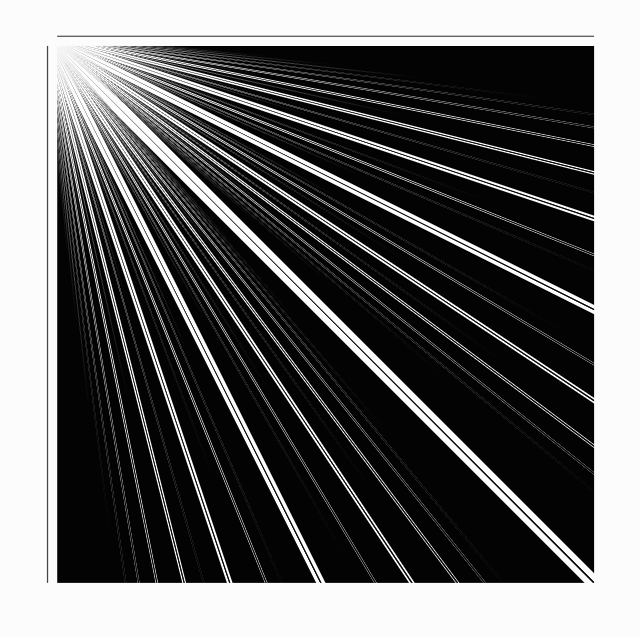
Write a WebGL 1 fragment shader that draws this background.

```glsl
precision highp float;
// White twin rays fan out from the upper left corner of a black square.
// Each ray has a rational slope p/q; it thins as q grows, and a dark core
// splits it in two. The square sits on white with two thin axis lines.

uniform vec2 u_resolution;

const float CELL = 0.01503;               // grid unit as a share of the height
const vec2 ORIGIN = vec2(0.0745, 0.9431); // where all rays meet
const float FIELD_START = 1.0;            // square limits in grid units
const float FIELD_END = 57.0;
const float CORE_SPREAD = 0.0009;         // core half-width per unit of radius
const int MAX_DENOMINATOR = 24;
const vec3 INK = vec3(0.012);
const vec3 PAPER = vec3(0.99);

// Share of a pixel covered by a line of the given half-width.
float lineCover(float dist, float halfWidth, float pixel) {
  float low = dist - 0.5 * pixel;
  float high = dist + 0.5 * pixel;
  return (clamp(halfWidth, low, high) - clamp(-halfWidth, low, high)) / pixel;
}

// Smooth mask of the interval from a to b.
float span(float v, float a, float b, float pixel) {
  return clamp((v - a) / pixel + 0.5, 0.0, 1.0)
       * clamp((b - v) / pixel + 0.5, 0.0, 1.0);
}

// Brightness of the ray fan at a point measured from the origin.
float rayFan(vec2 pos, float pixel) {
  float along = max(pos.x, pos.y);        // mirror across the diagonal
  float across = min(pos.x, pos.y);
  float slope = across / max(along, 0.001);
  float core = CORE_SPREAD * length(pos);
  float light = 0.0;
  float dark = 0.0;
  for (int i = 1; i <= MAX_DENOMINATOR; i++) {
    float q = float(i);
    float p = floor(q * slope + 0.5);     // nearest fraction p/q
    float norm = length(vec2(p, q));
    float dist = abs(q * across - p * along) / norm;
    float halfWidth = 1.0 / (norm * (1.0 + (q - 1.0) * (q - 1.0) / 30.0));
    float coreCover = lineCover(dist, core, pixel);
    light = max(light, lineCover(dist, halfWidth, pixel) - coreCover);
    if (i < 9) dark = max(dark, coreCover);
  }
  return light * (1.0 - dark);
}

// Thin axis line that runs beside the square.
float axisLine(float offset, float along, float pixel) {
  return 0.75 * lineCover(abs(offset), 0.06, max(pixel, 0.12))
       * span(along, FIELD_START, FIELD_END, pixel);
}

void main() {
  vec2 uv = gl_FragCoord.xy / u_resolution.y;
  vec2 pos = vec2(uv.x - ORIGIN.x, ORIGIN.y - uv.y) / CELL;
  float pixel = 1.0 / (u_resolution.y * CELL);

  // Paper with the two axes
  float axes = max(axisLine(pos.x, pos.y, pixel), axisLine(pos.y, pos.x, pixel));
  float tone = 1.0 - axes;

  // Square filled with rays
  float field = span(pos.x, FIELD_START, FIELD_END, pixel)
              * span(pos.y, FIELD_START, FIELD_END, pixel);
  tone = mix(tone, rayFan(max(pos, vec2(0.0)), pixel), field);

  gl_FragColor = vec4(mix(INK, PAPER, tone), 1.0);
}
```
